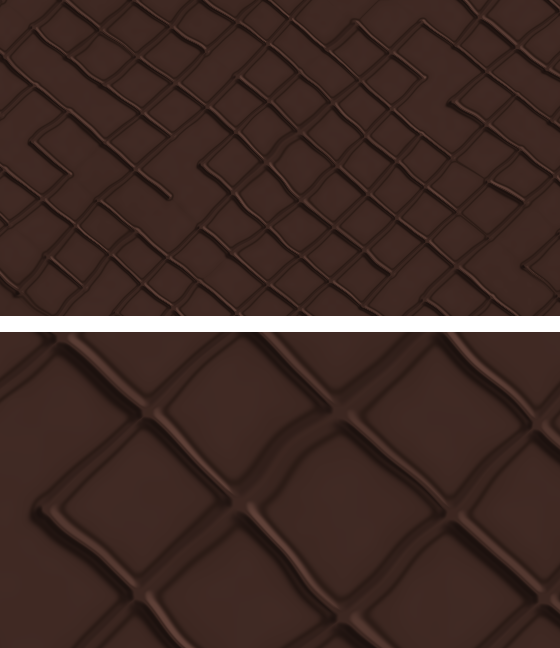
Top: the whole. Bottom: its middle third, enlarged.
A WebGL 1 fragment shader for this texture:

```glsl
precision highp float;
// Dark chocolate panels divided by an irregular diagonal lattice of raised cords.
uniform vec2 u_resolution;

float hash(vec2 p) {
  vec3 q = fract(vec3(p.xyx) * 0.1031);
  q += dot(q, q.yzx + 33.33);
  return fract((q.x + q.y) * q.z);
}

float noise(vec2 p) {
  vec2 i = floor(p), f = fract(p);
  f = f * f * (3.0 - 2.0 * f);
  return mix(mix(hash(i), hash(i + vec2(1.0, 0.0)), f.x),
             mix(hash(i + vec2(0.0, 1.0)), hash(i + 1.0), f.x), f.y);
}

float smoothMin(float a, float b, float k) {
  float h = max(k - abs(a - b), 0.0) / k;
  return min(a, b) - 0.25 * k * h * h;
}

// Distance to one lattice edge; some edges sink away, others taper.
float edgeDistance(vec2 p, vec2 dir, vec2 id) {
  float along = clamp(dot(p, dir), 0.0, 1.0);
  float sunk = smoothstep(0.76, 0.98, hash(id));
  float taper = 0.03 * hash(id + 19.0) * along;
  return length(p - dir * along) + 0.3 * sunk + taper;
}

float latticeDistance(vec2 g) {
  vec2 cell = floor(g);
  float d = 1.0;
  for (int y = -1; y <= 1; y++) {
    for (int x = -1; x <= 1; x++) {
      vec2 id = cell + vec2(float(x), float(y));
      d = smoothMin(d, edgeDistance(g - id, vec2(1.0, 0.0), id + 71.0), 0.06);
      d = smoothMin(d, edgeDistance(g - id, vec2(0.0, 1.0), id + 143.0), 0.06);
    }
  }
  return max(d, 0.0);
}

float cordHeight(vec2 g) {
  float d = latticeDistance(g) / 0.042;
  return exp(-d * d);
}

// Diagonal axes with uneven spacing and a slight bend.
vec2 latticeCoords(vec2 p) {
  vec2 g = 7.4 * vec2(dot(p, vec2(0.64, 0.77)), dot(p, vec2(0.69, -0.72)));
  vec2 spacing = vec2(noise(g * vec2(0.8, 0.28) + 5.0),
                      noise(g * vec2(0.28, 0.8) + 47.0));
  vec2 wiggle = vec2(noise(g * 2.3 + 11.0), noise(g * 2.3 + 83.0));
  return g + 0.45 * spacing + 0.07 * wiggle;
}

void main() {
  vec2 p = gl_FragCoord.xy / u_resolution.y;
  vec2 g = latticeCoords(p);
  vec2 toLight = vec2(1.0, 0.2);
  float d = latticeDistance(g);

  // Panels: soft shading toward the edges and broad tonal drift.
  float panelTone = smoothstep(0.06, 0.32, d) * 0.6 + noise(p * 3.0) * 0.55;
  vec3 color = mix(vec3(0.225, 0.145, 0.12), vec3(0.252, 0.163, 0.14),
                   clamp(panelTone, 0.0, 1.0));
  color += 0.006 * (noise(p * 40.0) - 0.5);

  // Thin grooves beside every cord, then the shadow cast away from the light.
  float groove = (d - 0.085) / 0.023;
  color = mix(color, vec3(0.13, 0.08, 0.06), 0.6 * exp(-groove * groove));
  float castShadow = cordHeight(g + toLight * 0.075);
  color = mix(color, vec3(0.1, 0.06, 0.05), 0.7 * castShadow * smoothstep(0.0, 0.07, d));

  // Lit and shaded flanks of the cords.
  float slope = cordHeight(g - toLight * 0.022) - cordHeight(g + toLight * 0.022);
  float gloss = 0.45 + 0.55 * noise(g * 1.3 + 29.0);
  color = mix(color, vec3(0.09, 0.055, 0.045), 0.85 * smoothstep(0.12, 0.75, -slope));
  color = mix(color, vec3(0.38, 0.26, 0.225), gloss * smoothstep(0.12, 0.75, slope));

  gl_FragColor = vec4(color, 1.0);
}
```
